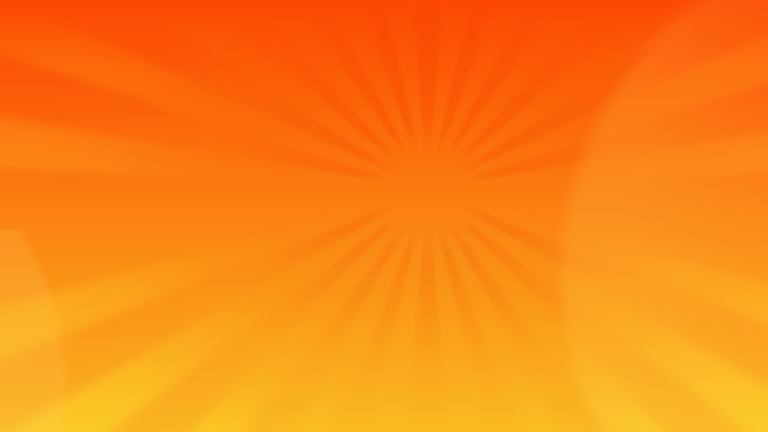
A Shadertoy shader for this background:

```glsl
// A warm sunburst: a vertical red-orange to yellow gradient with soft rays
// fanning from a point above the middle, dark near it and bright far away,
// plus two large translucent discs that overlap the left and right sides.

// Soft coverage of a disc, 1 inside and 0 outside.
float disc(vec2 p, vec2 center, float radius, float blur) {
    return 1.0 - smoothstep(-blur, blur, length(p - center) - radius);
}

// Ray wave in -1..1, mirrored left to right; the fan differs above and below.
float rayWave(float elevation) {
    float upper = cos(24.0 * (elevation - 0.108));
    float lower = cos(23.0 * (elevation + 0.314));
    return mix(lower, upper, step(-0.1, elevation));
}

void mainImage(out vec4 fragColor, in vec2 fragCoord) {
    // Heights run 0..1; x is measured in the same unit.
    vec2 p = fragCoord / iResolution.y;
    p.x += 0.5 * (16.0 / 9.0 - iResolution.x / iResolution.y);
    float depth = 1.0 - p.y;

    // Background gradient
    vec3 color = mix(vec3(0.985, 0.285, 0.008), vec3(0.98, 0.73, 0.13), depth);

    // Ray fan, with calm wedges just below the horizontal
    vec2 fromHub = p - vec2(0.99, 0.56);
    float reach = length(fromHub);
    float elevation = atan(fromHub.y, abs(fromHub.x) + 1e-4);
    float wave = rayWave(elevation);
    float fan = max(smoothstep(0.0, 0.07, elevation), smoothstep(0.23, 0.30, -elevation));

    // Shadows around the hub
    float shadow = smoothstep(0.07, 0.17, reach) * (1.0 - smoothstep(0.18, 0.55, reach));
    float darkFan = max(smoothstep(0.1, 0.2, elevation), smoothstep(0.2, 0.35, -elevation));
    color -= vec3(0.005, 0.045, 0.014) * shadow * darkFan * smoothstep(-0.5, 0.9, -wave);

    // Highlights toward the borders, weaker straight up and down
    float shine = smoothstep(0.35, 0.95, reach) * smoothstep(0.0, 0.18, depth) * fan;
    shine *= mix(0.5, 1.0, smoothstep(0.2, 0.6, abs(fromHub.x)));
    color += vec3(0.005, 0.085, 0.022) * shine * smoothstep(-0.5, 0.7, wave);
    color.g -= 0.022 * shine;

    // Right disc, strongest along its left rim
    float rightDisc = disc(p, vec2(2.095, 0.363), 0.794, mix(0.018, 0.035, p.y));
    float rimFade = 1.0 - 0.5 * smoothstep(1.4, 1.8, p.x);
    color = mix(color, vec3(1.0, 0.84, 0.34), 0.18 * rightDisc * rimFade);

    // Left disc, cut off flat at its top
    float leftDisc = disc(p, vec2(-0.567, 0.097), 0.718, 0.014);
    leftDisc *= 1.0 - smoothstep(0.466, 0.474, p.y);
    color = mix(color, vec3(1.0, 0.82, 0.38), 0.18 * leftDisc);

    fragColor = vec4(clamp(color, 0.0, 1.0), 1.0);
}
```
